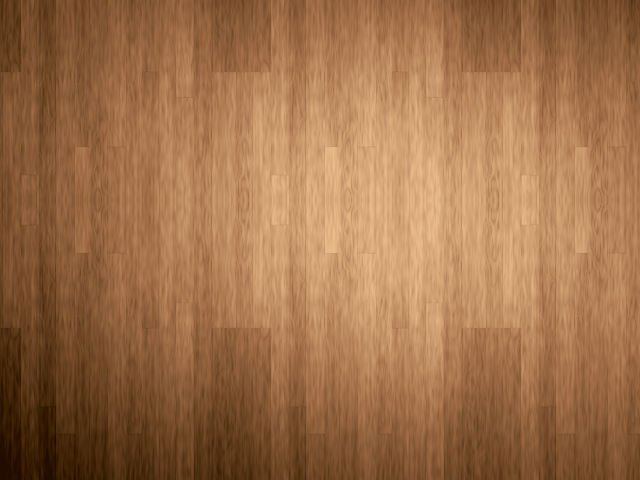
Write a Shadertoy shader that draws this texture.

```glsl
// Warm wooden plank floor, mirrored about a horizontal axis, under a soft vignette.

const int PLANKS = 14;
const float PERIOD = 0.5208;               // width of one repeat, in canvas heights
const vec2 ORIGIN = vec2(0.1163, 0.5833);  // left edge of a repeat, mirror axis

// Plank edges across one repeat
const float EDGES[15] = float[15](0.0, 0.075, 0.134, 0.207, 0.281, 0.344, 0.413,
    0.48, 0.553, 0.624, 0.72, 0.79, 0.86, 0.931, 1.0);

// Per plank: end joint distance from the axis, tone inside it, tone beyond it
const vec3 BOARDS[PLANKS] = vec3[PLANKS](
    vec3(0.937, 0.04, -0.02), vec3(0.213, 0.09, -0.03), vec3(2.0, -0.01, 0.0),
    vec3(0.213, -0.02, 0.06), vec3(0.937, 0.01, -0.03), vec3(0.513, -0.04, 0.0),
    vec3(2.0, 0.05, 0.0), vec3(0.41, 0.03, 0.07), vec3(2.0, -0.06, 0.0),
    vec3(0.513, -0.01, -0.12), vec3(0.513, -0.04, -0.14), vec3(0.513, 0.05, -0.08),
    vec3(0.1, 0.09, 0.04), vec3(0.827, -0.09, -0.12));

float hash(float n) {
    return fract(sin(n * 12.99 + 4.1) * 4375.85);
}

vec2 gradient(vec2 cell) {
    float angle = 6.2832 * fract(sin(dot(cell, vec2(127.1, 311.7))) * 4375.85);
    return vec2(cos(angle), sin(angle));
}

float gradientNoise(vec2 p) {
    vec2 i = floor(p), f = p - i;
    vec2 w = f * f * f * (f * (f * 6.0 - 15.0) + 10.0);
    vec2 e = vec2(1.0, 0.0);
    float low = mix(dot(gradient(i), f), dot(gradient(i + e), f - e), w.x);
    float high = mix(dot(gradient(i + e.yx), f - e.yx), dot(gradient(i + 1.0), f - 1.0), w.x);
    return mix(low, high, w.y);
}

// Fine fibres, long streaks and short pores, stretched along the plank
float fibres(vec2 p, float seed) {
    vec2 shift = vec2(seed * 17.3, seed * 5.7);
    float fine = gradientNoise(p * vec2(110.0, 18.0) + shift);
    float streak = gradientNoise(p * vec2(62.0, 4.0) + shift.yx);
    float broad = gradientNoise(p * vec2(24.0, 3.0) - shift.yx);
    float pores = smoothstep(0.15, 0.5, gradientNoise(p * vec2(90.0, 13.0) - shift));
    return 0.15 * fine + 0.13 * streak + 0.10 * broad - 0.08 * pores;
}

// Nested pointed arches of growth rings; across runs from -0.5 to 0.5
float arches(float across, float along, float seed) {
    float warp = gradientNoise(vec2(across * 2.5 + seed * 7.1, along * 12.0));
    float wander = 0.25 * gradientNoise(vec2(along * 5.0, seed * 3.7 + 0.4));
    float c = across + wander;
    float ring = 2.2 * sqrt(c * c + 0.012) + 3.0 * along + 0.6 * warp;
    float line = pow(0.5 + 0.5 * sin(ring * 15.0), 4.0);
    float broken = 0.6 + 0.9 * gradientNoise(vec2(across * 4.0 - seed, along * 16.0));
    return line * broken * (1.0 - smoothstep(0.2, 0.55, along));
}

// Dark oval core with a paler rim
float knot(vec2 p) {
    float r = length(p / vec2(0.024, 0.05));
    float rim = exp(-pow((r - 0.85) * 4.0, 2.0));
    return 0.09 * rim + 0.08 * exp(-r * r * 6.0);
}

float seam(float d, float pixel) {
    return 1.0 - smoothstep(0.0, max(0.005, pixel), d);
}

// Bright right of centre, darkest at the lower left
float vignette(vec2 uv) {
    vec2 d = uv - vec2(0.62, 0.56);
    float falloff = 1.0 - exp(-dot(d * d, vec2(1.9, 2.4)));
    return 1.06 - 1.5 * falloff - 0.6 * d.x * d.y;
}

vec3 woodColor(float tone) {
    const vec3 UMBER = vec3(0.32, 0.19, 0.07);
    const vec3 CHESTNUT = vec3(0.64, 0.435, 0.285);
    const vec3 HONEY = vec3(0.84, 0.65, 0.47);
    float t = clamp(tone, -0.35, 1.15);
    return t < 0.6 ? mix(UMBER, CHESTNUT, t / 0.6)
                   : mix(CHESTNUT, HONEY, (t - 0.6) / 0.4);
}

void mainImage(out vec4 fragColor, in vec2 fragCoord) {
    vec2 p = (fragCoord / iResolution.y - ORIGIN) / PERIOD;
    p = vec2(fract(p.x), abs(p.y));
    float pixel = 1.0 / (iResolution.y * PERIOD);

    // Find the plank and the board within it
    int plank = 0;
    for (int i = 1; i < PLANKS; i++) {
        if (p.x >= EDGES[i]) plank = i;
    }
    float left = EDGES[plank], right = EDGES[plank + 1];
    float middle = 0.5 * (left + right);
    vec3 board = BOARDS[plank];
    float seed = float(plank) + step(board.x, p.y) * float(PLANKS);
    float joint = p.y - board.x;
    float tone = mix(board.y, board.z, smoothstep(-pixel, pixel, joint));

    // Two planks carry a knot on the axis; the others get faint, scattered arches
    bool knotted = plank == 2 || plank == 10;
    float centre = knotted ? 0.0 : hash(seed) * 0.9;
    float strength = knotted ? 0.17 : 0.05 + 0.08 * hash(seed + 31.0);
    float across = (p.x - middle) / (right - left);
    tone += fibres(p, seed);
    tone -= strength * arches(across, abs(p.y - centre), seed);
    if (knotted) tone -= knot(vec2(p.x - middle, p.y));

    // Faint seams, stronger between some planks than others
    float side = min(p.x - left, right - p.x);
    float depth = 0.02 + 0.06 * hash(float(plank) + 57.0);
    tone -= depth * seam(side, pixel) + 0.06 * seam(abs(joint), pixel);

    float light = vignette(fragCoord / iResolution.xy);
    fragColor = vec4(woodColor(light + tone), 1.0);
}
```
